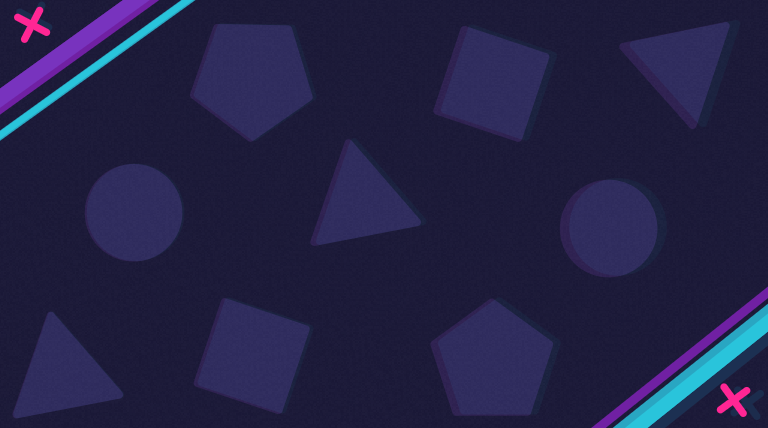
Give the GLSL for this background, as a Shadertoy shader.

```glsl
// Dark navy backdrop with scattered rounded polygons and discs, each split
// into a purple and a teal copy whose overlap is indigo. Diagonal stripes and
// pink crosses fill two corners. Built from distance functions and hash grain.

const float TAU = 6.2831853;
const vec3 NAVY = vec3(0.110, 0.103, 0.222);
const vec3 INDIGO = vec3(0.188, 0.176, 0.370);
const vec3 PLUM = vec3(0.185, 0.135, 0.320);
const vec3 DEEP_TEAL = vec3(0.108, 0.135, 0.250);
const vec3 SHADOW = vec3(0.110, 0.190, 0.320);
const vec3 PURPLE = vec3(0.470, 0.200, 0.745);
const vec3 DARK_PURPLE = vec3(0.440, 0.125, 0.640);
const vec3 CYAN = vec3(0.160, 0.770, 0.860);
const vec3 DARK_CYAN = vec3(0.160, 0.650, 0.760);
const vec3 PINK = vec3(1.000, 0.150, 0.580);

float hash(vec2 p) {
    return fract(sin(dot(p, vec2(127.1, 311.7))) * 43758.5453);
}

// Coverage of a signed distance, smoothed over about one pixel
float fill(float d) {
    return clamp(0.5 - d * iResolution.y, 0.0, 1.0);
}

// Regular polygon with one corner at the given angle
float polygon(vec2 p, float sides, float angle, float radius, float rounding) {
    float sector = TAU / sides;
    float a = mod(atan(p.y, p.x) - angle, sector) - 0.5 * sector;
    vec2 q = length(p) * vec2(cos(a), abs(sin(a)));
    vec2 corner = radius * vec2(cos(0.5 * sector), sin(0.5 * sector));
    float d = length(q - vec2(corner.x, min(q.y, corner.y)));
    return d * sign(q.x - corner.x) - rounding;
}

// Zero sides means a disc
float shape(vec2 p, float sides, float angle) {
    if (sides < 1.0) return length(p) - 0.114;
    return polygon(p, sides, angle, 0.141, 0.0093);
}

// Diagonal band between two heights, measured down from the top at x = 0
float stripe(vec2 p, float slope, float lo, float hi) {
    float c = slope * p.x + 1.0 - p.y;
    return fill(max(lo - c, c - hi) / length(vec2(slope, 1.0)));
}

// Two crossed capsules
float crossMark(vec2 p, float angle) {
    float c = cos(angle), s = sin(angle);
    vec2 q = abs(vec2(c * p.x + s * p.y, c * p.y - s * p.x));
    q = vec2(max(q.x, q.y), min(q.x, q.y));
    return fill(length(vec2(max(q.x - 0.038, 0.0), q.y)) - 0.0085);
}

vec3 addCross(vec3 col, vec2 p, float angle, vec2 shadowOffset) {
    col = mix(col, SHADOW, 0.8 * crossMark(p - shadowOffset, angle));
    return mix(col, PINK, crossMark(p, angle));
}

void mainImage(out vec4 fragColor, in vec2 fragCoord) {
    vec2 p = fragCoord / iResolution.y;
    vec3 col = NAVY;

    // Scattered shapes: centre, side count, corner angle
    vec4 shapes[9] = vec4[9](
        vec4(0.588, 0.819, 5.0, -1.59), vec4(1.149, 0.152, 5.0, 1.571),
        vec4(1.148, 0.804, 4.0, 0.462), vec4(0.588, 0.168, 4.0, 0.462),
        vec4(0.841, 0.527, 3.0, 1.761), vec4(0.145, 0.124, 3.0, 1.761),
        vec4(1.590, 0.846, 3.0, 2.820), vec4(0.312, 0.503, 0.0, 0.0),
        vec4(1.422, 0.466, 0.0, 0.0));
    for (int i = 0; i < 9; i++) {
        vec4 s = shapes[i];
        // The colour split widens toward the right
        vec2 split = 0.0155 * s.x * vec2(1.0, 0.17);
        float left = fill(shape(p - s.xy, s.z, s.w));
        float right = fill(shape(p - s.xy - split, s.z, s.w));
        col = mix(col, DEEP_TEAL, right);
        col = mix(col, mix(PLUM, INDIGO, right), left);
    }

    // Fine grain
    col += 0.018 * (hash(floor(p * 286.0)) - 0.5);

    // Upper left stripes
    col = mix(col, DARK_PURPLE, stripe(p, 0.72, 0.207, 0.268));
    col = mix(col, PURPLE, stripe(p, 0.72, 0.207, 0.252));
    col = mix(col, DARK_CYAN, stripe(p, 0.72, 0.305, 0.329));
    col = mix(col, CYAN, stripe(p, 0.72, 0.307, 0.325));

    // Lower right stripes
    col = mix(col, SHADOW, stripe(p, 0.80, 2.205, 2.243));
    col = mix(col, DARK_PURPLE, stripe(p, 0.80, 2.105, 2.132));
    col = mix(col, DARK_CYAN, stripe(p, 0.80, 2.145, 2.210));
    col = mix(col, CYAN, stripe(p, 0.80, 2.168, 2.210));

    // Corner crosses
    col = addCross(col, p - vec2(0.075, 0.942), 1.09, vec2(0.005, 0.012));
    col = addCross(col, p - vec2(1.714, 0.065), 0.63, vec2(0.032, -0.007));

    fragColor = vec4(col, 1.0);
}
```
